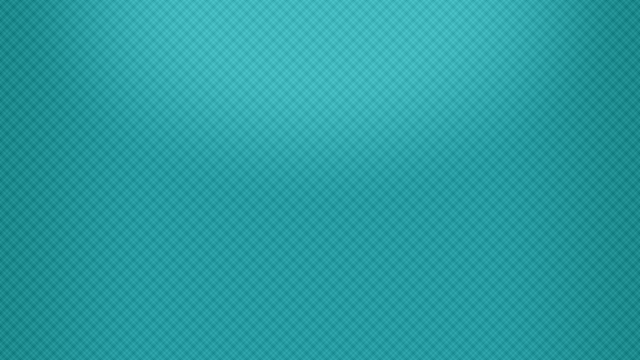
A Shadertoy shader for this background:

```glsl
// Teal backdrop with a soft overhead glow, shaded sides and a fine diagonal plaid weave.
#define BASE_COLOR vec3(0.148, 0.604, 0.630)
#define GLOW_COLOR vec3(0.255, 0.718, 0.740)
#define SIDE_COLOR vec3(0.105, 0.530, 0.540)
#define GLOW_CENTER vec2(0.5, 1.03)
#define GLOW_RADIUS vec2(0.48, 0.62)
#define WEAVE_PERIOD 0.037
#define LIGHT_STRENGTH 0.034
#define THREAD_STRENGTH 0.036

// Antialiased stripe, repeating once per unit and centred on whole numbers.
float stripe(float position, float halfWidth, float blur) {
    float distanceToLine = abs(fract(position + 0.5) - 0.5);
    return 1.0 - smoothstep(halfWidth - blur, halfWidth + blur, distanceToLine);
}

// A pair of light threads with one dark thread between pairs, for one direction.
float weave(float position, float blur) {
    float lightPair = stripe(position - 0.32, 0.09, blur) + stripe(position + 0.32, 0.09, blur);
    float darkThread = stripe(position, 0.055, blur);
    return LIGHT_STRENGTH * (lightPair - 0.36) - THREAD_STRENGTH * (darkThread - 0.12);
}

void mainImage(out vec4 fragColor, in vec2 fragCoord) {
    vec2 uv = fragCoord / iResolution.xy;
    vec2 p = (fragCoord - 0.5 * iResolution.xy) / iResolution.y;

    // Side shading
    float side = smoothstep(0.25, 0.54, abs(uv.x - 0.5));
    vec3 color = mix(BASE_COLOR, SIDE_COLOR, side);

    // Elliptical glow from the top
    float reach = length((uv - GLOW_CENTER) / GLOW_RADIUS);
    float glow = 1.0 - smoothstep(0.38, 1.0, reach);
    color = mix(color, GLOW_COLOR, glow);

    // Crossed diagonal weave
    float blur = 0.6 / (iResolution.y * WEAVE_PERIOD);
    vec2 diagonal = vec2(p.x + p.y, p.x - p.y) / WEAVE_PERIOD;
    float pattern = weave(diagonal.x, blur) + weave(diagonal.y, blur);
    color += pattern * vec3(0.85, 1.0, 1.0);

    fragColor = vec4(clamp(color, 0.0, 1.0), 1.0);
}
```
